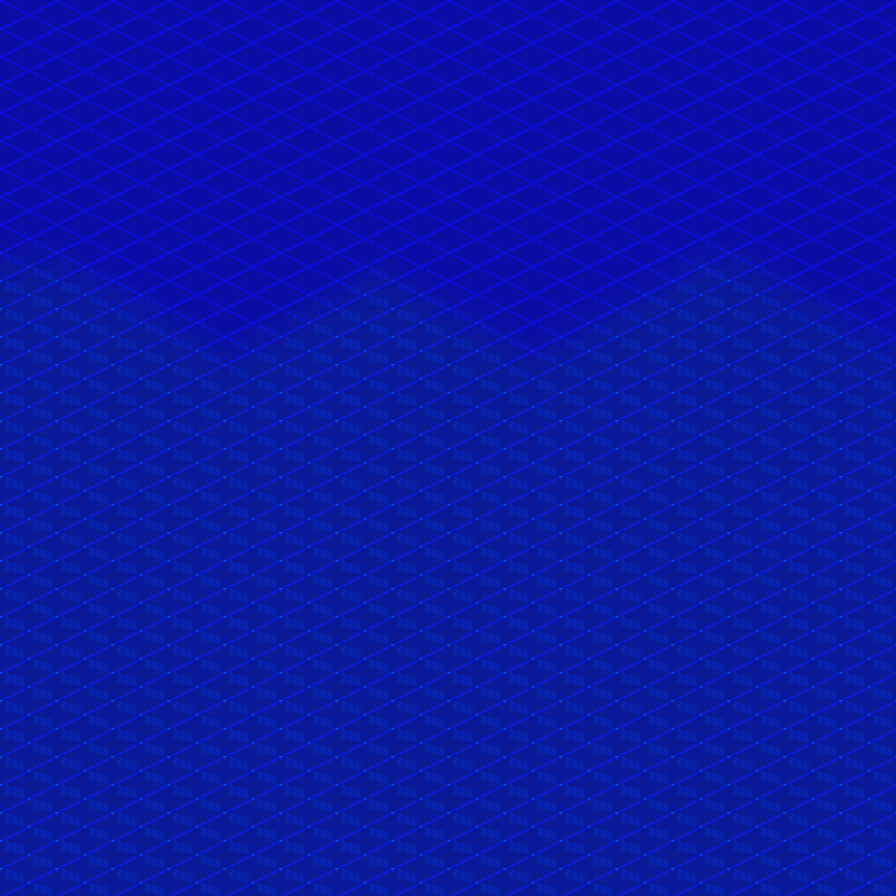
This pattern is drawn by a Shadertoy shader. Its source:

```glsl
// Blue diamond lattice of fine beaded lines, with a soft zigzag change of tint.

const float TAU = 6.2831853;
const vec2 REPEATS = vec2(16.0, 32.0);          // diamonds across and down
const vec2 NODE_OFFSET = vec2(0.015625, -0.03125);
const float BEADS_PER_CELL = 8.0;
const float LINE_HALF_WIDTH = 0.00125;
const float DASH_HALF_WIDTH = 0.0052;

const vec3 UPPER_FILL = vec3(0.04, 0.06, 0.65);
const vec3 UPPER_LINE = vec3(0.04, 0.06, 0.93);
const vec3 LOWER_FILL = vec3(0.04, 0.10, 0.60);
const vec3 LOWER_LINE = vec3(0.04, 0.11, 0.85);
const vec3 LOWER_DASH = vec3(0.04, 0.135, 0.675);
const vec3 LOWER_NODE = vec3(0.04, 0.27, 0.90);

// Distance from t to the nearest whole number.
float toNearest(float t) {
    return abs(fract(t + 0.5) - 0.5);
}

// Coverage of a line, with distance and half width in canvas units.
float stroke(float dist, float halfWidth, float blur) {
    return 1.0 - smoothstep(halfWidth - blur, halfWidth + blur, dist);
}

// Beads along a line, from 1 - depth up to 1.
float beads(float t, float count, float depth) {
    return 1.0 - depth * (0.5 - 0.5 * cos(TAU * count * t));
}

// Flattened cluster of dashes around the middle of each falling edge.
float dashCluster(vec2 cell, float blur) {
    float middleX = 0.5 * floor(2.0 * cell.x) + 0.25;
    float slantedX = mix(middleX, cell.x, 0.5);
    float dist = toNearest(cell.y + slantedX) / REPEATS.y;
    float reach = smoothstep(0.08, 0.2, toNearest(2.0 * cell.x));
    return stroke(dist, DASH_HALF_WIDTH, blur) * reach * beads(cell.x, BEADS_PER_CELL, 0.5);
}

// Height of the border between the tints: valleys joined by flattened peaks.
float zigzagHeight(float x) {
    float height = 0.705;
    for (int i = 0; i < 3; i++) {
        float k = float(i);
        float valleyX = 0.255 + 0.30 * k + 0.04 * k * k;
        height = min(height, 0.60 + 0.55 * abs(x - valleyX));
    }
    return height;
}

// Slow uneven shade from layered sines, about -1 to 1.
float unevenShade(vec2 uv) {
    return 0.6 * sin(TAU * (3.1 * uv.x + 0.4 * sin(5.0 * uv.y)))
         + 0.4 * sin(TAU * (5.3 * uv.y - 2.2 * uv.x));
}

void mainImage(out vec4 fragColor, in vec2 fragCoord) {
    vec2 uv = fragCoord / iResolution.xy;
    vec2 cell = uv * REPEATS - NODE_OFFSET;
    float blur = 0.65 / iResolution.y;

    // Two families of lines; they cross at the nodes.
    float risingDist = toNearest(cell.y - cell.x) / REPEATS.y;
    float fallingDist = toNearest(cell.y + cell.x) / REPEATS.y;
    float rising = stroke(risingDist, LINE_HALF_WIDTH, blur);
    float falling = stroke(fallingDist, LINE_HALF_WIDTH, blur);
    float node = rising * falling;
    rising *= beads(cell.x, BEADS_PER_CELL, 0.45);
    falling *= beads(cell.x, BEADS_PER_CELL, 0.75);

    // Upper tint: clear rising lines and more broken falling ones.
    vec3 upper = mix(UPPER_FILL, UPPER_LINE, max(rising, 0.85 * falling));

    // Lower tint: broad faint dashes, beaded lines and small bright nodes.
    vec3 lower = mix(LOWER_FILL, LOWER_DASH, dashCluster(cell, blur));
    lower = mix(lower, LOWER_LINE, max(rising, 0.25 * falling));
    lower = mix(lower, LOWER_NODE, 0.85 * node);

    float upperShare = smoothstep(-0.04, 0.04, uv.y - zigzagHeight(uv.x));
    vec3 color = mix(lower, upper, upperShare);
    color *= 1.0 + 0.008 * unevenShade(uv);
    fragColor = vec4(color, 1.0);
}
```
